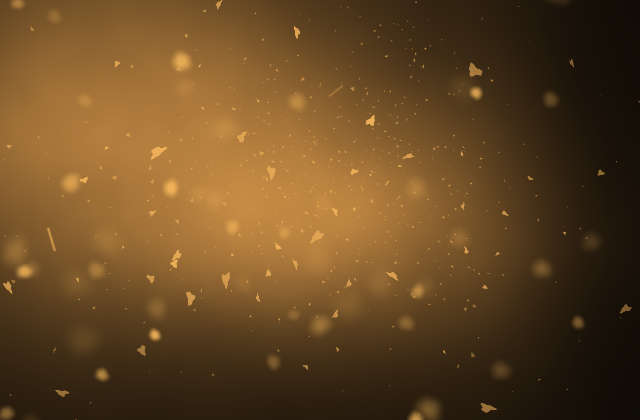
Give the GLSL for this background, as a Shadertoy shader.

```glsl
// Golden dust, irregular flakes and soft bokeh drifting through warm light on dark brown.

const vec3 AMBER = vec3(1.0, 0.702, 0.345);
const vec3 FLAKE_GOLD = vec3(0.95, 0.70, 0.35);
const vec3 BOKEH_GOLD = vec3(1.0, 0.75, 0.37);

vec4 hash4(vec2 cell, float seed) {
    vec4 n = vec4(dot(cell, vec2(127.1, 311.7)), dot(cell, vec2(269.5, 183.3)),
                  dot(cell, vec2(419.2, 371.9)), dot(cell, vec2(93.7, 217.3)));
    return fract(sin(n + seed * 17.31) * 43758.5);
}

// Elliptical falloff: cloud holds the centre (xy) and the radii (zw).
float softCloud(vec2 uv, vec4 cloud) {
    vec2 d = (uv - cloud.xy) / cloud.zw;
    return exp(-dot(d, d));
}

// Low, smooth variation in the haze.
float layeredSines(vec2 p) {
    float sum = 0.0, gain = 0.5;
    for (int i = 0; i < 4; i++) {
        sum += gain * sin(p.x + 1.3 * sin(p.y)) * cos(p.y - 0.8 * sin(p.x));
        p = mat2(1.5, 1.2, -1.2, 1.5) * p + 2.7;
        gain *= 0.5;
    }
    return sum;
}

// Radial distance warped into a rotated, lumpy chip.
float chipDistance(vec2 d, vec4 rnd, float rough) {
    float turn = rnd.x * 6.283, c = cos(turn), s = sin(turn);
    vec2 q = mat2(c, -s, s, c) * d;
    q.y *= 1.0 + rough * (0.3 + 1.1 * rnd.y);
    float angle = atan(q.y, q.x);
    float lumps = 0.24 * sin(3.0 * angle + rnd.z * 6.283)
                + 0.14 * sin(5.0 * angle + rnd.w * 6.283);
    return length(q) * (1.0 + rough * lumps);
}

// Cellular scatter; density falls from peak + base inside the cloud to base outside.
// size = (min radius, max radius), look = (edge softness, roughness, faintest strength)
float scatter(vec2 p, float aspect, float cells, vec4 cloud, vec2 density,
              vec2 size, vec3 look, float seed) {
    float pixel = 0.8 / iResolution.y;
    vec2 home = floor(p * cells);
    float light = 0.0;
    for (int y = -1; y <= 1; y++)
    for (int x = -1; x <= 1; x++) {
        vec2 cell = home + vec2(x, y);
        vec4 place = hash4(cell, seed);
        vec2 center = (cell + place.xy) / cells;
        float chance = density.y + density.x * softCloud(center / vec2(aspect, 1.0), cloud);
        vec4 shape = hash4(cell, seed + 5.0);
        float radius = mix(size.x, size.y, shape.x * shape.x);
        float edge = max(radius * look.x, pixel);
        float d = chipDistance(p - center, shape.yzwx, look.y);
        float spot = 1.0 - smoothstep(radius - edge, radius + edge, d);
        float strength = mix(look.z, 1.0, shape.w * shape.w);
        light = max(light, spot * strength * step(place.z, chance));
    }
    return light;
}

// Thin fibre between two points.
float fibre(vec2 p, vec2 a, vec2 b, float width) {
    vec2 ab = b - a;
    float t = clamp(dot(p - a, ab) / dot(ab, ab), 0.0, 1.0);
    return 1.0 - smoothstep(0.0, width + 1.0 / iResolution.y, length(p - a - ab * t));
}

void mainImage(out vec4 fragColor, in vec2 fragCoord) {
    float aspect = iResolution.x / iResolution.y;
    vec2 p = fragCoord / iResolution.y;
    vec2 uv = fragCoord / iResolution.xy;

    // Two broad pools of light, dimmed toward the right edge
    float glow = 0.11 + 0.55 * softCloud(uv, vec4(0.19, 0.70, 0.42, 0.44))
                      + 0.38 * softCloud(uv, vec4(0.56, 0.46, 0.33, 0.27));
    glow *= 1.0 - 0.45 * smoothstep(0.72, 1.0, uv.x);
    glow *= 1.0 + 0.10 * layeredSines(p * 6.0);
    vec3 color = AMBER * glow;

    // Out-of-focus lights: wide faint ones, then brighter small ones
    vec4 bokehCloud = vec4(0.33, 0.45, 0.38, 0.45);
    float haze = scatter(p, aspect, 8.0, bokehCloud, vec2(0.45, 0.12),
                         vec2(0.018, 0.032), vec3(0.95, 0.15, 0.3), 1.0);
    float bokeh = scatter(p, aspect, 8.0, bokehCloud, vec2(0.30, 0.10),
                          vec2(0.012, 0.021), vec3(0.75, 0.15, 0.25), 2.0);
    color = mix(color, BOKEH_GOLD, 0.38 * haze);
    color = mix(color, BOKEH_GOLD, 0.85 * bokeh);

    // Fine dust, crowded near the middle and trailing up to the right
    vec4 dustCloud = vec4(0.55, 0.58, 0.17, 0.24);
    float dust = scatter(p, aspect, 60.0, dustCloud, vec2(0.38, 0.015),
                         vec2(0.0012, 0.0032), vec3(0.3, 0.5, 0.4), 3.0);
    dust = max(dust, scatter(p, aspect, 34.0, vec4(0.43, 0.53, 0.30, 0.26), vec2(0.28, 0.02),
                             vec2(0.0018, 0.0055), vec3(0.25, 0.8, 0.5), 4.0));
    dust = max(dust, scatter(p, aspect, 50.0, vec4(0.65, 0.88, 0.05, 0.10), vec2(0.35, 0.0),
                             vec2(0.0014, 0.0035), vec3(0.3, 0.5, 0.4), 6.0));

    // Larger torn flakes
    float flakes = scatter(p, aspect, 13.0, vec4(0.42, 0.43, 0.32, 0.26), vec2(0.38, 0.03),
                           vec2(0.007, 0.017), vec3(0.12, 1.0, 0.7), 9.0);
    float fibres = 0.7 * fibre(p, vec2(0.115, 0.455), vec2(0.130, 0.405), 0.003)
                 + 0.35 * fibre(p, vec2(0.785, 0.772), vec2(0.815, 0.795), 0.002);
    float gold = max(max(dust, flakes), fibres);
    color = mix(color, FLAKE_GOLD, gold * mix(0.65, 0.95, smoothstep(0.1, 0.5, glow)));

    fragColor = vec4(clamp(color, 0.0, 1.0), 1.0);
}
```
